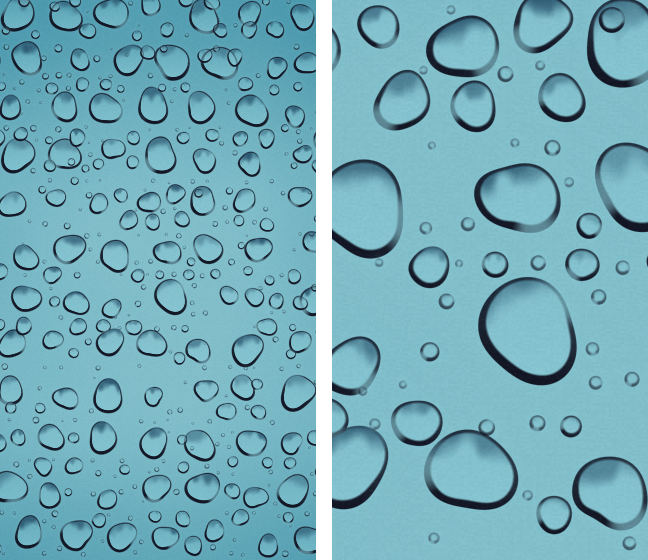
Left, the full canvas; right, a detail of the centre.
A Shadertoy shader for this texture:

```glsl
// Water drops on a pane of glass in front of a soft teal gradient.
// Three jittered grids hold large, middle and small drops; the smaller ones
// shrink to fit the gaps. Each drop is a wobbly disc with a dark uneven rim.

#define LARGE_CELL 0.150
#define MIDDLE_CELL 0.086
#define SMALL_CELL 0.042
#define RIM_WIDTH 0.135
#define WOBBLE 0.10
#define GRAIN 0.022
#define PALE vec3(0.505, 0.745, 0.792)
#define DEEP vec3(0.300, 0.600, 0.680)
#define SHADE vec3(0.150, 0.320, 0.420)
#define INK vec3(0.075, 0.090, 0.145)

float hash(vec2 p) {
    return fract(sin(dot(p, vec2(127.1, 311.7))) * 43758.5453);
}

float noise(vec2 p) {
    vec2 i = floor(p), f = fract(p);
    f = f * f * (3.0 - 2.0 * f);
    return mix(mix(hash(i), hash(i + vec2(1, 0)), f.x),
               mix(hash(i + vec2(0, 1)), hash(i + vec2(1, 1)), f.x), f.y);
}

// Every row of a grid is slid sideways by its own amount.
float rowShift(float row, float size) {
    return hash(vec2(row, size * 57.0)) * 7.0;
}

vec2 cellOf(vec2 p, float size) {
    float row = floor(p.y / size);
    return vec2(floor(p.x / size + rowShift(row, size)), row);
}

// Centre in xy, radius in z; the drop stays inside its cell.
vec3 dropIn(vec2 cell, float size) {
    vec2 key = cell + size * 91.0;
    float r = mix(0.18, 0.37, hash(key + 3.7));
    vec2 jitter = vec2(hash(key + 11.3), hash(key + 23.9)) - 0.5;
    vec2 centre = cell + 0.5 + jitter * (1.0 - 2.5 * r);
    centre.x -= rowShift(cell.y, size);
    return vec3(centre, r) * size;
}

// Free space around a point up to the nearest drop of one grid.
float clearance(vec2 p, float size) {
    float nearest = size;
    for (int j = -1; j <= 1; j++) {
        vec2 middle = cellOf(p + vec2(0.0, float(j) * size), size);
        for (int i = -1; i <= 1; i++) {
            vec3 drop = dropIn(middle + vec2(i, 0), size);
            nearest = min(nearest, length(p - drop.xy) - 1.18 * drop.z);
        }
    }
    return nearest;
}

vec3 paintDrop(vec3 col, vec2 p, vec3 drop, vec2 key) {
    float r = drop.z, aa = 0.8 / iResolution.x;
    vec2 q = (p - drop.xy) / r;
    float angle = atan(q.y, q.x);
    float turn = 6.283 * hash(key + 1.3), turn2 = 6.283 * hash(key + 2.9);

    // Outline: oval, slightly triangular, sometimes with a pointed end.
    float round_ = smoothstep(0.008, 0.035, r);
    float tip = step(0.6, hash(key + 4.1)) * pow(max(cos(angle - turn2), 0.0), 8.0);
    float outline = 1.0 + round_ * (WOBBLE * cos(2.0 * angle + turn)
                  + 0.5 * WOBBLE * cos(3.0 * angle + turn2) + 0.13 * tip);
    float d = (length(q) - outline) * r;
    float inside = 1.0 - smoothstep(-aa, aa, d);

    // Body: pale below, streaky shadow towards the top.
    float streak = noise(q * vec2(2.6, 1.5) + key * 5.0) - 0.5;
    float lean = q.y + 0.5 * q.x * (hash(key + 6.1) - 0.6);
    float shadow = smoothstep(0.2, 0.95, lean + 0.75 * streak);
    vec3 body = mix(col, PALE * 1.05, 0.4 - 0.25 * q.y);
    body = mix(body, SHADE, shadow * mix(0.35, 0.95, hash(key + 7.7)) * (0.3 + 0.7 * round_));

    // Rim: heavy at the lower left, thin at the top, with one weak stretch.
    float weight = smoothstep(-0.8, 0.9, dot(q, normalize(vec2(-0.35, -1.0))));
    float width = (0.0016 + RIM_WIDTH * r) * mix(0.35, 1.1, weight);
    width *= 0.8 + 0.4 * noise(q * 1.7 + key * 3.0);
    float rim = smoothstep(-width - 0.0025, -width + 0.001, d);
    float gap = smoothstep(0.7, 1.0, cos(angle - 6.283 * hash(key + 8.3)));
    rim *= mix(0.78, 1.0, weight) * (1.0 - 0.65 * gap);
    body = mix(body, INK, rim);

    // Light bent around the outside; the tiniest drops are faint.
    float halo = exp(-max(d, 0.0) / 0.004) * 0.14 * (1.0 - inside);
    float strength = mix(0.4, 1.0, smoothstep(0.004, 0.013, r));
    return mix(mix(col, PALE * 1.1, halo), body, inside * strength);
}

void mainImage(out vec4 fragColor, in vec2 fragCoord) {
    vec2 p = fragCoord / iResolution.x;
    vec2 uv = fragCoord / iResolution.xy;

    // Backdrop: pale middle, deeper at the top, bottom and sides.
    float depth = 0.95 * smoothstep(0.60, 1.06, uv.y)
                + 0.75 * (1.0 - smoothstep(-0.08, 0.28, uv.y))
                + 0.9 * pow(abs(uv.x - 0.5), 2.0);
    vec3 col = mix(PALE, DEEP, clamp(depth + 0.08 * (noise(p * 5.0) - 0.5), 0.0, 1.0));

    // Drops, from large to small.
    for (int layer = 0; layer < 3; layer++) {
        float size = layer == 0 ? LARGE_CELL : layer == 1 ? MIDDLE_CELL : SMALL_CELL;
        vec2 cell = cellOf(p, size), key = mod(cell, 64.0) + size * 31.0;
        vec3 drop = dropIn(cell, size);
        if (layer == 2) drop.z *= mix(0.35, 0.95, hash(key + 9.1));
        if (length(p - drop.xy) > 1.6 * drop.z + 0.01) continue;
        if (layer == 2 && hash(key + 12.7) > 0.6) continue;
        float room = 1.0;
        if (layer > 0) room = clearance(drop.xy, LARGE_CELL);
        if (layer > 1) room = min(room, clearance(drop.xy, MIDDLE_CELL));
        drop.z = min(drop.z, 0.8 * room);
        if (drop.z > 0.0035) col = paintDrop(col, p, drop, key);
    }

    col += GRAIN * (hash(floor(p * 430.0)) - 0.5);
    fragColor = vec4(col, 1.0);
}
```
